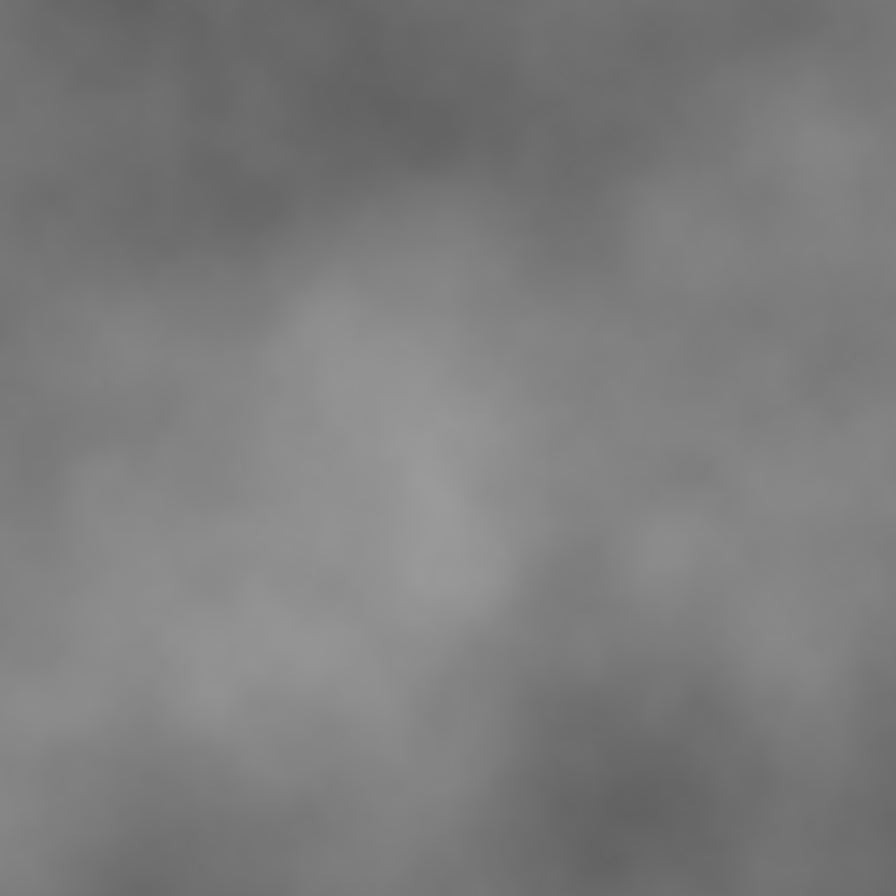
Reproduce this texture procedurally as a Shadertoy shader.

```glsl
float hash(ivec2 cell, uint seed) {
    uint h = uint(cell.x) * 374761393u + uint(cell.y) * 668265263u + seed * 974711u;
    h = (h ^ (h >> 13)) * 1274126177u;
    h = (h ^ (h >> 16)) * 2246822519u;
    return float((h ^ (h >> 15)) & 65535u) / 65535.0;
}

float valueNoise(vec2 p, uint seed) {
    ivec2 cell = ivec2(floor(p));
    vec2 f = fract(p);
    vec2 w = f * f * (3.0 - 2.0 * f);
    float low = mix(hash(cell, seed), hash(cell + ivec2(1, 0), seed), w.x);
    float high = mix(hash(cell + ivec2(0, 1), seed), hash(cell + ivec2(1, 1), seed), w.x);
    return mix(low, high, w.y);
}

// Layered noise, centred on zero
float cloudNoise(vec2 p, int octaves, float gain) {
    float sum = 0.0;
    float amplitude = 0.5;
    for (int i = 0; i < octaves; i++) {
        sum += amplitude * (valueNoise(p, uint(i) + 3u) - 0.5);
        p = p * 2.0 + vec2(0.37, 0.61);
        amplitude *= gain;
    }
    return sum;
}

// Soft bright bank rising to the right, with separate upper and lower falloff
float mistBank(vec2 p, float height, float slope, float widthAbove, float widthBelow) {
    float offset = p.y - height - slope * p.x;
    float d = offset / (offset > 0.0 ? widthAbove : widthBelow);
    return exp(-d * d);
}

void mainImage(out vec4 fragColor, in vec2 fragCoord) {
    vec2 uv = fragCoord / iResolution.y;

    const float shadowGray = 0.425;
    const float mistGray = 0.54;
    const float cloudContrast = 0.21;

    // Broad light and shade
    float bank = mistBank(uv, 0.22, 0.36, 0.45, 0.28);
    float gray = mix(shadowGray, mistGray, bank);

    // Billows and fine wisps
    gray += cloudContrast * cloudNoise(uv * 4.0 + vec2(0.3, 0.7), 6, 0.5);

    fragColor = vec4(vec3(gray), 1.0);
}
```
